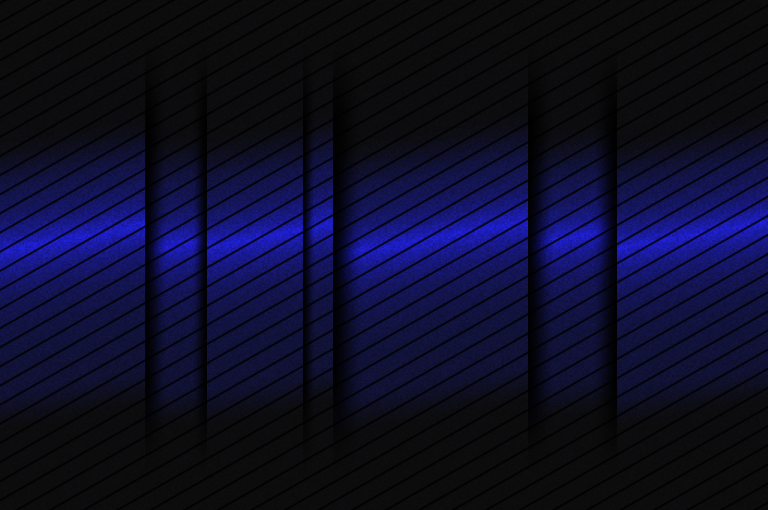
Give the GLSL for this background, as a Shadertoy shader.

```glsl
// Dark panels crossed by a tilted blue light band, with soft seam shadows and fine diagonal grooves.

const int PANEL_COUNT = 7;
const float SEAMS[8] = float[8](0.0, 0.189, 0.2695, 0.3945, 0.4336, 0.6875, 0.8034, 1.0);

// Per panel: band height at its middle, left shadow width, right shadow width
const vec3 PANELS[7] = vec3[7](
    vec3(0.533, 0.0, 0.0),
    vec3(0.520, 0.030, 0.020),
    vec3(0.532, 0.0, 0.0),
    vec3(0.558, 0.017, 0.0),
    vec3(0.532, 0.040, 0.0),
    vec3(0.535, 0.036, 0.033),
    vec3(0.539, 0.0, 0.0));

const vec3 CHARCOAL = vec3(0.047, 0.047, 0.052);
const vec3 NAVY = vec3(0.020, 0.026, 0.180);
const vec3 ELECTRIC_BLUE = vec3(0.050, 0.045, 0.560);

const float BAND_SLOPE = 0.27;
const float GROOVE_SLOPE = 0.57;
const float GROOVE_SPACING = 0.0375;
const float GROOVE_WIDTH = 0.0048;
const float GRAIN_CELLS = 340.0;

float hash(vec2 cell) {
    vec3 p = fract(cell.xyx * 0.1031);
    p += dot(p, p.yzx + 33.33);
    return fract((p.x + p.y) * p.z);
}

// Light at a signed height above the band's bright core
vec3 bandColor(float height) {
    float body = smoothstep(-0.36, -0.27, height) * (1.0 - smoothstep(0.10, 0.22, height));
    body *= 1.0 - 0.7 * max(-height, 0.0);
    float falloff = height > 0.0 ? 0.050 : 0.060;
    float glow = exp(-abs(height) / falloff);
    return CHARCOAL + NAVY * body + ELECTRIC_BLUE * glow;
}

float seamShade(float dist, float width) {
    return width > 0.0 ? mix(0.06, 1.0, smoothstep(0.0, width, dist)) : 1.0;
}

float panelCoverage(float x, float left, float right, float pixel) {
    float fromLeft = clamp((x - left) / pixel + 0.5, 0.0, 1.0);
    float fromRight = clamp((x - right) / pixel + 0.5, 0.0, 1.0);
    return fromLeft - fromRight;
}

vec3 panelColor(vec2 uv, float left, float right, vec3 panel) {
    float core = panel.x + BAND_SLOPE * (uv.x - 0.5 * (left + right));
    float shade = seamShade(uv.x - left, panel.y) * seamShade(right - uv.x, panel.z);
    float reach = smoothstep(0.05, 0.25, uv.y) * (1.0 - smoothstep(0.75, 0.94, uv.y));
    return bandColor(uv.y - core) * mix(1.0, shade, reach);
}

// Coverage of the repeated diagonal lines
float grooves(vec2 point, float pixel) {
    float phase = (point.y - GROOVE_SLOPE * point.x) / GROOVE_SPACING;
    float dist = abs(fract(phase) - 0.5) * GROOVE_SPACING;
    float halfWidth = 0.5 * GROOVE_WIDTH;
    return 1.0 - smoothstep(halfWidth - 0.6 * pixel, halfWidth + 0.6 * pixel, dist);
}

void mainImage(out vec4 fragColor, in vec2 fragCoord) {
    vec2 uv = fragCoord / iResolution.xy;
    vec2 point = fragCoord / iResolution.y;

    // Panels with the offset light band
    vec3 color = vec3(0.0);
    for (int i = 0; i < PANEL_COUNT; i++) {
        float left = SEAMS[i];
        float right = SEAMS[i + 1];
        float coverage = panelCoverage(uv.x, left, right, 1.0 / iResolution.x);
        color += coverage * panelColor(uv, left, right, PANELS[i]);
    }

    // Surface grain and engraved lines
    float grain = hash(floor(point * GRAIN_CELLS));
    color *= 1.0 + 0.24 * (grain - 0.5);
    color *= 1.0 - 0.78 * grooves(point, 1.0 / iResolution.y);

    fragColor = vec4(color, 1.0);
}
```
